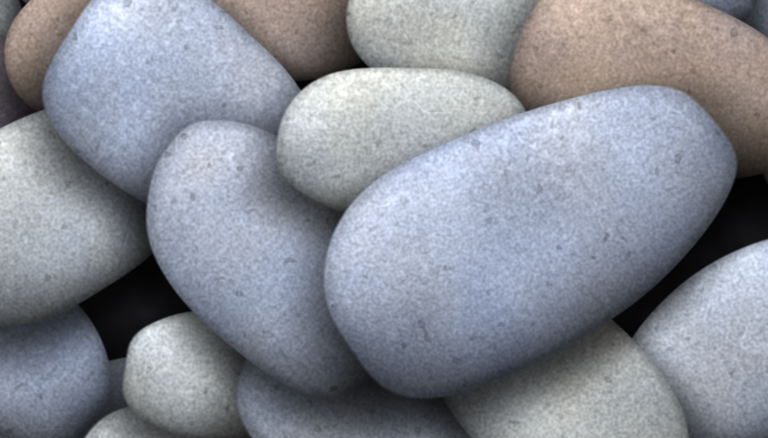
A Shadertoy shader for this texture:

```glsl
// Smooth blue-grey river pebbles heaped over dark gaps, in soft light from above.

const int PEBBLE_COUNT = 60;
const vec2 HEAP_CENTRE = vec2(1.21, 0.47);
const float GOLDEN_ANGLE = 2.39996;
const vec3 LIGHT_DIR = vec3(-0.25, 0.62, 0.74);
const vec3 GAP = vec3(0.09, 0.09, 0.105);
const vec3 BLUE_GREY = vec3(0.67, 0.71, 0.80);
const vec3 PALE_GREY = vec3(0.75, 0.77, 0.775);
const vec3 BROWN = vec3(0.67, 0.60, 0.56);
const vec3 PLUM = vec3(0.46, 0.42, 0.45);

struct Pebble {
    vec2 centre;
    vec2 axes;
    float angle;
    float taper;
    vec3 tint;
    vec2 seed;
};

vec2 hash2(vec2 p) {
    vec3 h = fract(p.xyx * vec3(0.1031, 0.1030, 0.0973));
    h += dot(h, h.yzx + 33.33);
    return fract((h.xx + h.yz) * h.zy);
}

float cornerSlope(vec2 cell, vec2 f, vec2 corner) {
    return dot(hash2(cell + corner) * 2.0 - 1.0, f - corner);
}

float gradientNoise(vec2 p) {
    vec2 cell = floor(p), f = p - cell;
    vec2 u = f * f * f * (f * (f * 6.0 - 15.0) + 10.0);
    float low = mix(cornerSlope(cell, f, vec2(0, 0)), cornerSlope(cell, f, vec2(1, 0)), u.x);
    float high = mix(cornerSlope(cell, f, vec2(0, 1)), cornerSlope(cell, f, vec2(1, 1)), u.x);
    return mix(low, high, u.y);
}

float fbm(vec2 p) {
    float sum = 0.0, gain = 1.0;
    for (int i = 0; i < 4; i++) {
        sum += gain * gradientNoise(p);
        p = p * 2.03 + 17.3;
        gain *= 0.5;
    }
    return sum;
}

// Rotates a vector by minus the angle
mat2 turn(float angle) {
    float c = cos(angle), s = sin(angle);
    return mat2(c, -s, s, c);
}

vec3 pebbleTint(float pick) {
    vec3 tint = mix(BLUE_GREY, PALE_GREY, smoothstep(0.1, 0.6, pick));
    tint = mix(tint, BROWN, step(0.80, pick));
    return mix(tint, PLUM, step(0.91, pick));
}

// Sunflower spiral with jitter; pebble 0 is the large one on top
Pebble makePebble(int index) {
    float n = float(index);
    vec2 a = hash2(vec2(n, 3.0)), b = hash2(vec2(n, 11.0)), c = hash2(vec2(n, 23.0));
    if (index == 0)
        return Pebble(HEAP_CENTRE, vec2(0.49, 0.265), 0.5, 0.16, BLUE_GREY, vec2(40.0));
    float theta = n * GOLDEN_ANGLE;
    vec2 spot = 0.193 * sqrt(n + 2.5) * vec2(cos(theta), sin(theta)) * vec2(1.2, 0.85);
    vec2 axes = vec2(0.26, 0.175) * mix(0.8, 1.3, b.x) * vec2(mix(0.9, 1.15, b.y), 1.0);
    return Pebble(HEAP_CENTRE + spot + (a - 0.5) * 0.12, axes, (c.x - 0.5) * 1.6,
                  (a.y - 0.5) * 0.5, pebbleTint(c.y), 30.0 + 50.0 * a);
}

// Rounded outline: 0 at the middle, 1 on the rim
float rimRadius(vec2 q, float taper, vec2 seed) {
    q.y *= 1.0 + taper * clamp(q.x, -1.5, 1.5);
    vec2 k = pow(abs(q) + 1e-4, vec2(2.5));
    return pow(k.x + k.y, 0.4) + 0.09 * gradientNoise(q * 1.2 + seed);
}

// Mottling, scuffs, pits, veins and fine mineral grain
vec3 stoneSurface(vec2 p, vec3 tint) {
    float mottle = fbm(p * 4.5);
    float scuff = smoothstep(0.05, 0.4, fbm(p * 3.5 + 60.0)) * smoothstep(-0.1, 0.3, gradientNoise(p * 42.0));
    float pit = smoothstep(0.3, 0.5, gradientNoise(p * 36.0 + 9.0));
    float vein = 1.0 - smoothstep(0.0, 0.025, abs(fbm(p * 2.6 + 31.0)));
    vein *= smoothstep(0.0, 0.3, gradientNoise(p * 6.0));
    float grain = 0.20 * gradientNoise(p * 115.0) + 0.13 * gradientNoise(p * 58.0);
    vec3 warmth = vec3(0.04, 0.01, -0.05) * fbm(p * 3.0 + 80.0);
    return tint * (1.0 + 0.13 * mottle + 0.10 * scuff - 0.16 * pit + 0.08 * vein + grain) + warmth;
}

// Flat-topped dome lit from above, darker at the rim
float domeShade(vec2 outward, float r) {
    vec3 normal = normalize(vec3(outward * pow(min(r, 1.0), 2.8), 0.85));
    float lit = max(dot(normal, normalize(LIGHT_DIR)), 0.0);
    return (0.33 + 0.84 * lit) * mix(1.0, 0.82, smoothstep(0.9, 1.0, r));
}

vec3 paintPebble(vec3 below, vec2 p, Pebble s, float soft) {
    mat2 toLocal = turn(s.angle);
    vec2 local = toLocal * (p - s.centre);
    vec2 q = local / s.axes;
    if (dot(q, q) > 5.0) return below;

    // Contact shadow falls just under the pebble
    vec2 shifted = toLocal * (p + vec2(-0.01, 0.045) - s.centre) / s.axes;
    float gap = (rimRadius(shifted, s.taper, s.seed) - 1.0) * s.axes.y;
    below *= mix(0.28, 1.0, smoothstep(-0.04, 0.085, gap));

    float r = rimRadius(q, s.taper, s.seed);
    float cover = 1.0 - smoothstep(-soft, soft, (r - 1.0) * s.axes.y);
    if (cover <= 0.0) return below;
    vec2 outward = normalize(q / s.axes + 1e-4) * toLocal;
    vec3 stone = stoneSurface(local + s.seed, s.tint) * domeShade(outward, r);
    return mix(below, stone, cover);
}

void mainImage(out vec4 fragColor, in vec2 fragCoord) {
    vec2 p = fragCoord / iResolution.y;
    float soft = max(0.003, 1.0 / iResolution.y);
    vec3 color = GAP * (1.0 + 0.5 * fbm(p * 12.0));
    for (int i = PEBBLE_COUNT - 1; i >= 0; i--)
        color = paintPebble(color, p, makePebble(i), soft);
    fragColor = vec4(clamp(color, 0.0, 1.0), 1.0);
}
```
